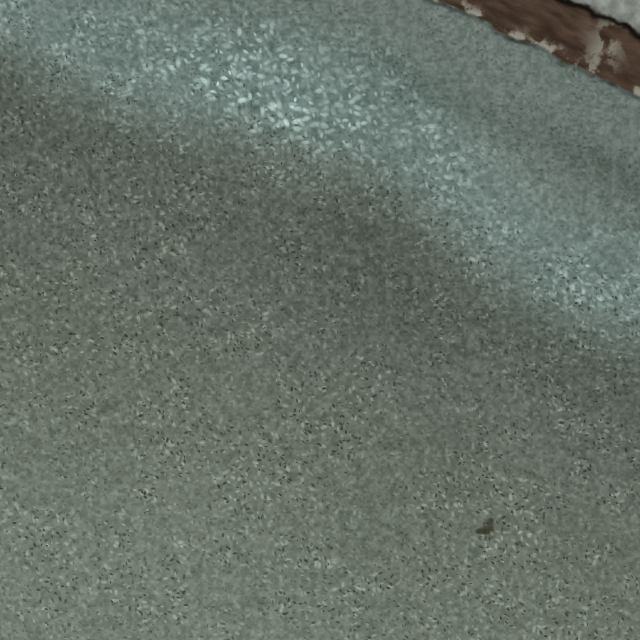
This texture is drawn by a Shadertoy shader. Its source:

```glsl
// Damp grey-green grit surface with a glossy diagonal fold and a brown strip in the corner.

float hash(vec2 p) {
    return fract(sin(dot(p, vec2(127.1, 311.7))) * 43758.5);
}

float noise(vec2 p) {
    vec2 i = floor(p), f = fract(p);
    f = f * f * (3.0 - 2.0 * f);
    return mix(mix(hash(i), hash(i + vec2(1, 0)), f.x),
               mix(hash(i + vec2(0, 1)), hash(i + vec2(1, 1)), f.x), f.y);
}

float fbm(vec2 p) {
    float sum = 0.0, amp = 0.5;
    for (int i = 0; i < 4; i++) {
        sum += amp * noise(p);
        p = mat2(1.6, 1.2, -1.2, 1.6) * p + 7.3;
        amp *= 0.5;
    }
    return sum / 0.9375;
}

// Soft, randomly turned oval grains, one per jittered cell
float flecks(vec2 p, float density, float radius, float seed) {
    vec2 cell = floor(p);
    float cover = 0.0;
    for (int y = -1; y <= 1; y++)
    for (int x = -1; x <= 1; x++) {
        vec2 id = cell + vec2(x, y);
        vec2 key = id + seed;
        vec2 q = p - id - vec2(hash(key + 3.1), hash(key + 8.7));
        float turn = -0.6 + 2.4 * (hash(key + 5.3) - 0.5);
        q = mat2(cos(turn), -sin(turn), sin(turn), cos(turn)) * q;
        float size = radius * (0.6 + 0.8 * hash(key + 1.9));
        float grain = 1.0 - smoothstep(0.35, 1.25, length(q * vec2(0.75, 1.4)) / size);
        float present = step(hash(key), density) * (0.4 + 0.6 * hash(key + 6.2));
        cover = max(cover, grain * present);
    }
    return cover;
}

float band(float x, float width) {
    return exp(-x * x / (width * width));
}

void mainImage(out vec4 fragColor, in vec2 fragCoord) {
    vec2 uv = fragCoord / iResolution.xy;
    float across = dot(uv, vec2(0.423, 0.906));
    float along = dot(uv, vec2(0.906, -0.423));
    float cloud = fbm(uv * 5.0) - 0.5;

    // Broad light and shade
    float ridge = across - 0.935 + 0.035 * sin(along * 7.0 + 3.6) + 0.05 * cloud;
    float sheen = smoothstep(-0.13, -0.01, ridge) * (1.0 - smoothstep(0.03, 0.17, ridge));
    float glare = band(length((vec2(along, across) - vec2(0.025, 0.965)) * vec2(0.6, 1.3)), 0.13);
    vec3 color = mix(vec3(0.365, 0.395, 0.36), vec3(0.46, 0.495, 0.45),
                     smoothstep(0.85, 0.0, uv.y + 0.4 * uv.x));
    color = mix(color, vec3(0.43, 0.485, 0.46), smoothstep(0.9, 1.1, across) * 0.7);
    color = mix(color, vec3(0.435, 0.50, 0.48), sheen * 0.85);
    color += vec3(0.05, 0.06, 0.06) * glare;
    color -= 0.045 * band(across - 1.066, 0.03) * smoothstep(0.0, 0.25, along);
    color -= 0.025 * band(across - 0.77, 0.09);
    color += 0.05 * cloud;

    // Fine mottling and scattered grit
    float patches = smoothstep(0.3, 0.7, fbm(uv * 22.0));
    float dry = 1.0 - 0.75 * smoothstep(0.85, 0.98, across);
    color += 0.09 * (noise(uv * 150.0) - 0.5) + 0.07 * (noise(uv * 260.0 + 31.0) - 0.5);
    float pale = flecks(uv * 105.0, 0.55, 0.36, 0.0);
    float dark = flecks(uv * 120.0, 0.42, 0.30, 41.0);
    color += vec3(0.15, 0.16, 0.145) * pale * dry * (0.4 + 0.6 * patches);
    color = mix(color, vec3(0.15, 0.165, 0.14), dark * (0.25 + 0.45 * patches) * (0.35 + 0.65 * dry));

    // Wet glints crowded on the fold
    float glints = flecks(uv * 85.0, 0.75, 0.42, 83.0);
    float gloss = sheen * (0.12 + 0.45 * patches) + 0.5 * glare;
    color += vec3(0.26, 0.29, 0.29) * glints * gloss;
    color -= 0.10 * (1.0 - glints) * glare * noise(uv * 120.0 + 9.0);

    // Small broken dirt stain
    float stain = length((uv - vec2(0.758, 0.178)) * vec2(1.0, 1.5)) + 0.035 * (noise(uv * 95.0) - 0.5);
    color = mix(color, vec3(0.18, 0.18, 0.12), 0.75 * (1.0 - smoothstep(0.008, 0.02, stain)));

    // Brown strip with a chipped pale rim, and pale ground beyond its crack
    float edge = across + 0.016 * (fbm(uv * 40.0) - 0.5);
    float grain = fbm(vec2(along * 35.0, across * 110.0));
    float strip = smoothstep(1.191, 1.197, edge);
    vec3 brown = mix(vec3(0.17, 0.13, 0.10), vec3(0.37, 0.30, 0.25), grain);
    float chipped = smoothstep(0.46, 0.66, fbm(uv * 55.0 + 4.0));
    float worn = max(band(edge - 1.198, 0.012), 0.8 * band(along - 0.465, 0.03));
    brown = mix(brown, vec3(0.56, 0.56, 0.51), chipped * worn);
    color = mix(color, brown, strip);
    color = mix(color, vec3(0.50, 0.52, 0.49) + 0.3 * (fbm(uv * 70.0) - 0.5), smoothstep(1.279, 1.285, edge));
    color = mix(color, vec3(0.06, 0.05, 0.04), 0.9 * band(edge - 1.279, 0.005));
    color *= 1.0 - 0.5 * band(edge - 1.191, 0.004) * noise(uv * 45.0);

    fragColor = vec4(clamp(color, 0.0, 1.0), 1.0);
}
```
